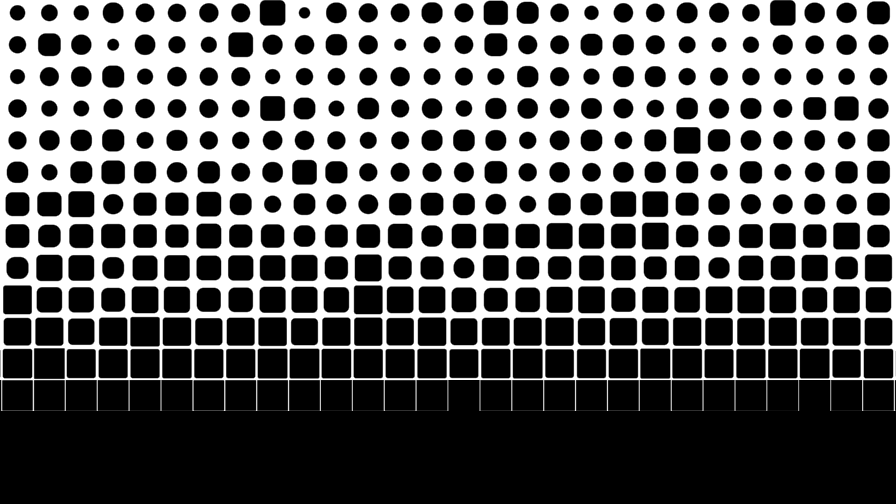
A Shadertoy shader for this pattern:

```glsl
// Halftone grid: black rounded tiles that shrink into jittered dots toward the top.
#define CELL 0.06327      // grid pitch, in canvas heights
#define SOLID_ROW -6.0    // this row and all below are solid black
#define MAX_GAP 0.45      // gap around the dots far above the solid base
#define RISE 6.0          // rows over which the gap opens
#define RISE_POWER 1.5
#define JITTER 0.25       // usual size variation
#define OUTLIER 0.30      // extra variation of rare dots
#define ROUNDING 1.7      // corner radius per unit of gap
#define SOFTNESS 1.3      // edge width in pixels

const vec3 INK = vec3(0.0);
const vec3 PAPER = vec3(1.0);

// Random value from 0 to 1 for each cell
float hash(vec2 p) {
    vec3 q = fract(vec3(p.xyx) * 0.1031);
    q += dot(q, q.yzx + 33.33);
    return fract((q.x + q.y) * q.z);
}

float roundedSquare(vec2 p, float halfSize, float radius) {
    vec2 q = abs(p) - halfSize + radius;
    return length(max(q, 0.0)) + min(max(q.x, q.y), 0.0) - radius;
}

// Gap between a tile and its cell border, where half a cell is 1
float tileGap(vec2 cell) {
    float height = max(cell.y - SOLID_ROW, 0.0);
    float gap = MAX_GAP * (1.0 - exp(-pow(height / RISE, RISE_POWER)));
    float n = 2.0 * hash(cell + 57.0) - 1.0;
    return gap * (1.0 + JITTER * n + OUTLIER * pow(abs(n), 9.0) * sign(n));
}

void mainImage(out vec4 fragColor, in vec2 fragCoord) {
    // Grid with a cell corner at the canvas center
    vec2 grid = (fragCoord - 0.5 * iResolution.xy) / (iResolution.y * CELL);
    vec2 cell = floor(grid);
    vec2 local = 2.0 * fract(grid) - 1.0;

    // Corners round off until the tile is a circle
    float gap = tileGap(cell);
    float halfSize = 1.0 - gap;
    float radius = min(halfSize, ROUNDING * gap);
    float dist = roundedSquare(local, halfSize, radius);

    // Soft edge, then the solid base
    float edge = SOFTNESS * 2.0 / (CELL * iResolution.y);
    float paper = clamp(0.5 + dist / edge, 0.0, 1.0);
    paper *= step(SOLID_ROW + 0.5, cell.y);

    fragColor = vec4(mix(INK, PAPER, paper), 1.0);
}
```
